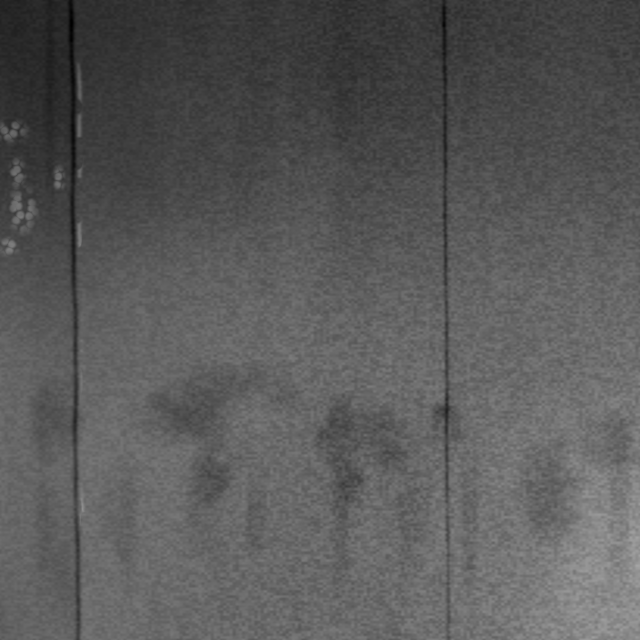
This texture is drawn by a Shadertoy shader. Its source:

```glsl
// Weathered grey wall panels: a vertical tone ramp with a glow at lower right,
// two dark vertical seams, scattered damp stains with drips, chipped paint
// at the left, and fine grain. Built from ellipses, cellular and value noise.

const float TOP_TONE = 0.212;
const float RAMP_GAIN = 0.20;
const float GLOW_GAIN = 0.15;
const float GRAIN_GAIN = 0.135;
const vec2 GRAIN_CELLS = vec2(205.0, 250.0);
const vec2 LEFT_SEAM = vec2(0.122, 0.112);    // x at bottom, x at top
const vec2 RIGHT_SEAM = vec2(0.7005, 0.694);

const int STAIN_COUNT = 12;
// Centre xy, radii zw.
const vec4 STAINS[STAIN_COUNT] = vec4[](
    vec4(0.306, 0.362, 0.062, 0.062), vec4(0.336, 0.258, 0.029, 0.047),
    vec4(0.378, 0.405, 0.042, 0.036), vec4(0.250, 0.342, 0.050, 0.042),
    vec4(0.527, 0.330, 0.033, 0.046), vec4(0.540, 0.251, 0.027, 0.048),
    vec4(0.595, 0.316, 0.046, 0.052), vec4(0.699, 0.349, 0.023, 0.034),
    vec4(0.085, 0.349, 0.046, 0.059), vec4(0.859, 0.225, 0.046, 0.100),
    vec4(0.957, 0.303, 0.042, 0.042), vec4(0.449, 0.388, 0.034, 0.038));
const float STAIN_DEPTH[STAIN_COUNT] = float[](
    0.105, 0.11, 0.065, 0.05, 0.10, 0.09, 0.075, 0.11, 0.08, 0.10, 0.085, 0.05);

const int CHIP_COUNT = 5;
const vec4 CHIPS[CHIP_COUNT] = vec4[](
    vec4(0.018, 0.795, 0.026, 0.020), vec4(0.027, 0.730, 0.014, 0.024),
    vec4(0.034, 0.672, 0.026, 0.038), vec4(0.014, 0.615, 0.016, 0.015),
    vec4(0.092, 0.720, 0.010, 0.022));

float hash(vec2 p) {
    vec3 q = fract(p.xyx * 0.1031);
    q += dot(q, q.yzx + 33.33);
    return fract((q.x + q.y) * q.z);
}

float valueNoise(vec2 p) {
    vec2 i = floor(p), f = fract(p);
    f = f * f * (3.0 - 2.0 * f);
    vec2 e = vec2(0.0, 1.0);
    return mix(mix(hash(i), hash(i + e.yx), f.x),
               mix(hash(i + e.xy), hash(i + e.yy), f.x), f.y);
}

// Distance to the nearest scattered point.
float cellNoise(vec2 p) {
    vec2 i = floor(p), f = fract(p);
    float nearest = 2.0;
    for (int y = -1; y <= 1; y++)
    for (int x = -1; x <= 1; x++) {
        vec2 o = vec2(x, y);
        vec2 site = o + vec2(hash(i + o), hash(i + o + 57.0)) - f;
        nearest = min(nearest, length(site));
    }
    return nearest;
}

float ellipse(vec2 p, vec4 shape, float inner, float outer) {
    return 1.0 - smoothstep(inner, outer, length((p - shape.xy) / shape.zw));
}

float band(float x, float halfWidth) {
    return exp(-x * x / (halfWidth * halfWidth));
}

float wallTone(vec2 p, float leftPanel) {
    float tone = TOP_TONE + RAMP_GAIN * (1.0 - smoothstep(0.38, 1.0, p.y));
    float upper = smoothstep(0.35, 0.72, p.y);
    tone += 0.03 * smoothstep(0.6, 0.95, p.x) * (0.5 + 0.5 * upper);
    tone -= 0.035 * (1.0 - smoothstep(0.1, 0.4, p.x)) * upper;
    tone -= leftPanel * mix(0.025, 0.035, upper);
    vec2 g = (p - vec2(1.03, 0.08)) / vec2(0.22, 0.24);
    return tone + GLOW_GAIN * exp(-dot(g, g));
}

float stainDepth(vec2 p) {
    vec2 warp = vec2(valueNoise(p * 32.0), valueNoise(p * 32.0 + 40.0)) - 0.5;
    vec2 q = p + 0.032 * warp;
    float depth = 0.0;
    for (int i = 0; i < STAIN_COUNT; i++)
        depth += STAIN_DEPTH[i] * ellipse(q, STAINS[i], 0.25, 1.35);
    depth = min(depth, 0.17) * (1.12 - 0.4 * cellNoise(p * 38.0));
    // Faint drips below the stains.
    float drip = smoothstep(0.5, 0.85, valueNoise(vec2(p.x * 30.0, p.y * 5.0 + 9.0)));
    float reach = smoothstep(0.0, 0.12, p.y) * (1.0 - smoothstep(0.2, 0.36, p.y));
    return depth + 0.045 * drip * reach;
}

void mainImage(out vec4 fragColor, in vec2 fragCoord) {
    vec2 p = fragCoord / iResolution.xy;
    float wobble = 0.0012 * sin(p.y * 17.0) + 0.0006 * sin(p.y * 53.0);
    float leftX = p.x - mix(LEFT_SEAM.x, LEFT_SEAM.y, p.y) - wobble;
    float rightX = p.x - mix(RIGHT_SEAM.x, RIGHT_SEAM.y, p.y) - 0.5 * wobble;
    float leftPanel = 1.0 - smoothstep(-0.004, 0.004, leftX);

    float tone = wallTone(p, leftPanel) - stainDepth(p);
    tone += 0.035 * (valueNoise(p * vec2(11.0, 7.0)) - 0.5);
    tone += 0.018 * (valueNoise(p * vec2(45.0, 4.0)) - 0.5);

    // Seams, with a faint groove in the left panel.
    float wear = 0.65 + 0.5 * valueNoise(vec2(3.0, p.y * 24.0));
    tone -= 0.17 * wear * band(leftX, 0.0042);
    tone -= 0.15 * wear * band(rightX, 0.0034) * mix(0.65, 1.0, smoothstep(0.0, 0.3, p.y));
    tone -= 0.035 * band(p.x - 0.078, 0.007) * smoothstep(0.6, 0.75, p.y);

    // Pale flakes along the left seam and across its panel.
    float flakes = smoothstep(0.48, 0.68, valueNoise(vec2(p.x * 90.0, p.y * 48.0)));
    float seamReach = smoothstep(0.53, 0.62, p.y) * (1.0 - smoothstep(0.86, 0.98, p.y))
                    + band(p.y - 0.195, 0.032) + 0.3 * band(p.y - 0.43, 0.08);
    tone += 0.16 * flakes * seamReach * band(leftX - 0.0095, 0.0038);
    float chips = 0.0;
    for (int i = 0; i < CHIP_COUNT; i++)
        chips = max(chips, ellipse(p, CHIPS[i], 0.3, 1.3));
    tone += 0.20 * chips * (1.0 - smoothstep(0.25, 0.7, cellNoise(p * 75.0)));

    // Fine grain, stronger towards the lower right.
    float grain = 0.65 * valueNoise(p * GRAIN_CELLS)
                + 0.35 * valueNoise(p * GRAIN_CELLS * vec2(0.45, 0.9) + 71.0) - 0.5;
    float strength = mix(0.55, 1.0, smoothstep(0.0, 0.6, p.x))
                   * mix(1.15, 0.75, smoothstep(0.2, 1.0, p.y));
    tone += GRAIN_GAIN * strength * grain;

    fragColor = vec4(vec3(clamp(tone, 0.0, 1.0)), 1.0);
}
```
